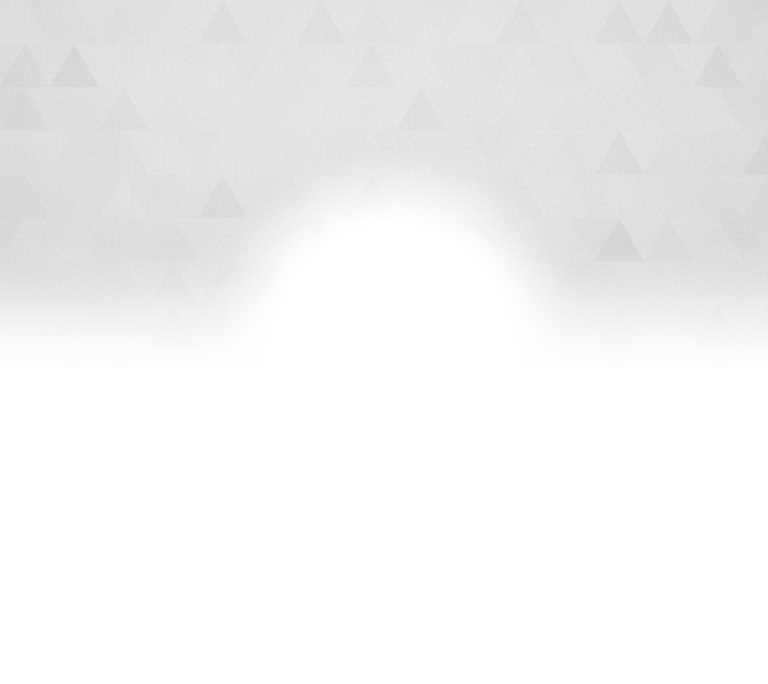
Write a WebGL 1 fragment shader that draws this background.

```glsl
precision highp float;
// Pale grey triangle mosaic on grained paper, fading to white below and around a round glow.

uniform vec2 u_resolution;

#define TRIANGLE_SIZE vec2(0.0724, 0.0637)
#define PANEL_BOTTOM 0.462
#define FADE_TOP 0.656
#define GLOW_CENTER vec2(0.573, 0.503)
#define GLOW_RADII vec2(0.155, 0.292)
#define LIGHT_CENTER vec2(0.555, 0.840)
#define BASE_GREY 0.898
#define VIGNETTE 0.115
#define TONE_SPREAD 0.018
#define DARK_ACCENT 0.024
#define GRAIN_SCALE 210.0
#define GRAIN_AMOUNT 0.020

float hash(vec2 p) {
  vec3 q = fract(vec3(p.xyx) * 0.1031);
  q += dot(q, q.yzx + 33.33);
  return fract((q.x + q.y) * q.z);
}

// Dot product of a random unit gradient with the offset from its corner
float cornerSlope(vec2 cell, vec2 offset) {
  float angle = 6.28319 * hash(cell + 17.0);
  return dot(vec2(cos(angle), sin(angle)), offset);
}

float gradientNoise(vec2 p) {
  vec2 cell = floor(p);
  vec2 f = fract(p);
  vec2 w = f * f * f * (f * (f * 6.0 - 15.0) + 10.0);
  vec2 e = vec2(1.0, 0.0);
  float low = mix(cornerSlope(cell, f), cornerSlope(cell + e, f - e), w.x);
  float high = mix(cornerSlope(cell + e.yx, f - e.yx),
                   cornerSlope(cell + 1.0, f - 1.0), w.x);
  return mix(low, high, w.y);
}

// Brightness offset of the triangle under p; rows are counted from the top
float triangleTone(vec2 p) {
  vec2 grid = vec2(p.x, 1.0 - p.y) / TRIANGLE_SIZE;
  vec2 f = fract(grid);
  float pointsUp = step(abs(2.0 * f.x - 1.0), f.y);
  float column = mix(floor(grid.x + 0.5) + 60.0, floor(grid.x), pointsUp);
  vec2 id = vec2(column, floor(grid.y));
  float accent = pointsUp * step(0.84, hash(id + 41.0));
  return TONE_SPREAD * (hash(id + 5.0) - 0.5) - DARK_ACCENT * accent;
}

// Average of four samples inside the pixel, for smooth triangle edges
float smoothTone(vec2 p, float pixel) {
  float sum = 0.0;
  for (int i = 0; i < 4; i++) {
    float n = float(i);
    vec2 jitter = vec2(mod(n, 2.0), floor(n * 0.5)) - 0.5;
    sum += triangleTone(p + 0.5 * pixel * jitter);
  }
  return sum * 0.25;
}

void main() {
  float pixel = 1.0 / u_resolution.y;
  vec2 p = gl_FragCoord.xy * pixel;

  // Soft light in the upper middle, darker towards the sides
  vec2 fromLight = (p - LIGHT_CENTER) * vec2(1.0, 1.8);
  float vignette = min(dot(fromLight, fromLight), 0.45);
  float grey = BASE_GREY - VIGNETTE * vignette;

  // Triangles gain contrast away from the light
  grey += smoothTone(p, pixel) * (0.55 + 1.5 * vignette);

  // Paper grain and broad mottling
  grey += GRAIN_AMOUNT * gradientNoise(p * GRAIN_SCALE);
  grey += 0.012 * gradientNoise(p * 12.0);

  // Round white glow and the fade along the panel bottom
  float outsideGlow = smoothstep(GLOW_RADII.x, GLOW_RADII.y, distance(p, GLOW_CENTER));
  float aboveFade = mix(0.06, 1.0, smoothstep(PANEL_BOTTOM, FADE_TOP, p.y));
  float panel = smoothstep(-0.5 * pixel, 0.5 * pixel, p.y - PANEL_BOTTOM);

  float shade = mix(1.0, grey, outsideGlow * aboveFade * panel);
  gl_FragColor = vec4(vec3(shade), 1.0);
}
```
